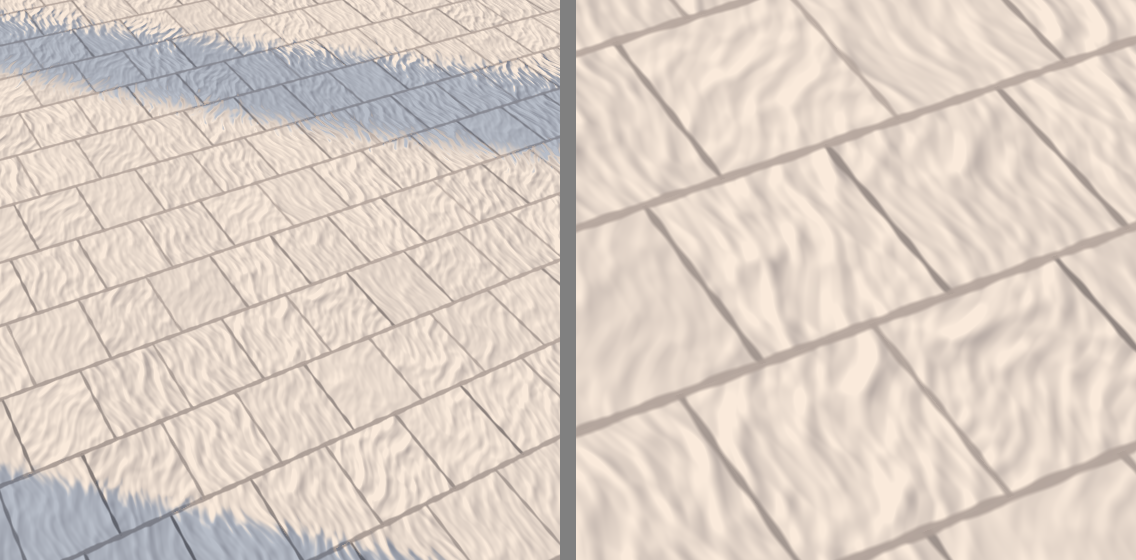
Left, the full canvas; right, a detail of the centre.
Reproduce this texture procedurally as a Shadertoy shader.

```glsl
// Pale paving slabs in staggered rows, seen in perspective, crossed by soft blue shadows.
// The canvas is projected back onto the ground plane; each slab gets its own rippled
// relief from stretched cellular noise, lit from one side.

// Columns: one slab along a row, one row toward the viewer, origin (homogeneous canvas units)
const mat3 GROUND = mat3(0.1434, 0.0624, 0.0333,
                         0.0521, -0.1429, -0.07,
                         0.0039, 0.2878, 1.0);
const float ROW_SHIFT = 0.575;        // stagger between rows, in slabs
const float ROW_JOINT = 0.020;        // half widths, in slabs
const float SIDE_JOINT = 0.013;
const float JOINT_SOFT = 0.016;
const vec2 RIPPLE_SCALE = vec2(9.0, 3.6);
const float RIPPLE_LEAN = 0.4;        // radians from the side joints
const float RIPPLE_TURN = 0.9;        // spread of direction between slabs
const float RIPPLE_GAIN = 1.5;
const float SLAB_VARIATION = 0.16;
const float SHADOW_SOFT = 0.016;
const float SHADOW_RAGGED = 0.06;
const vec3 STONE_DARK = vec3(0.76, 0.71, 0.68);
const vec3 STONE_LIGHT = vec3(0.95, 0.89, 0.835);
const vec3 JOINT_PALE = vec3(0.71, 0.65, 0.615);
const vec3 JOINT_DEEP = vec3(0.47, 0.44, 0.43);
const vec3 SHADOW_TINT = vec3(0.735, 0.81, 0.915);

vec2 hash2(vec2 p) {
    vec3 q = fract(p.xyx * vec3(0.1031, 0.1030, 0.0973));
    q += dot(q, q.yzx + 33.33);
    return fract((q.xx + q.yz) * q.zy);
}

mat2 rotation(float a) {
    return mat2(cos(a), sin(a), -sin(a), cos(a));
}

// Smoothed squared distance to the nearest scattered point
float cellular(vec2 p) {
    vec2 cell = floor(p);
    float sum = 0.0;
    for (int y = -1; y <= 1; y++)
    for (int x = -1; x <= 1; x++) {
        vec2 id = cell + vec2(x, y);
        vec2 d = id + hash2(id) - p;
        sum += exp(-6.0 * dot(d, d));
    }
    return -log(sum + 1e-5) / 6.0;
}

// Wavy stone surface: two layers of cells bent by sines
float relief(vec2 p) {
    p += 0.35 * sin(p.yx * vec2(2.1, 0.9) + vec2(0.0, 1.7));
    return cellular(p) + 0.4 * cellular(p * 2.1 + 7.0);
}

// Coverage of a joint at distance d from its centre line
float joint(float d, float halfWidth, float pixel) {
    float soft = max(JOINT_SOFT, pixel);
    return 1.0 - smoothstep(halfWidth - 0.5 * soft, halfWidth + soft, d);
}

// Shade cast on the ground: a slanting band and a near corner
float shadow(vec2 p) {
    float top = 0.968 - 0.105 * p.x - p.y;
    float bottom = p.y - (0.876 - 0.154 * p.x - 0.05 * p.x * (1.0 - p.x));
    float corner = 0.165 - 0.22 * p.x - p.y;
    float inside = max(min(top, bottom), corner);
    return smoothstep(-SHADOW_SOFT, SHADOW_SOFT, inside);
}

void mainImage(out vec4 fragColor, in vec2 fragCoord) {
    vec2 canvas = fragCoord / iResolution.xy;
    vec3 ray = inverse(GROUND) * vec3(canvas, 1.0);
    vec2 ground = ray.xy / ray.z;
    vec2 pixel = fwidth(ground);

    // Slab identity and position inside the slab
    float row = floor(ground.y);
    vec2 laid = vec2(ground.x - ROW_SHIFT * row, ground.y);
    vec2 slab = vec2(floor(laid.x), row);
    vec2 local = laid - slab;
    vec2 pick = hash2(slab + 40.0);
    vec2 pick2 = hash2(slab + 91.0);

    // Ripples lit across their length
    float turn = RIPPLE_LEAN + RIPPLE_TURN * (pick.x - 0.5);
    vec2 p = rotation(-turn) * (local - 0.5) * RIPPLE_SCALE + 60.0 + 50.0 * pick2;
    vec2 lightStep = vec2(0.2, 0.06);
    float slope = relief(p + lightStep) - relief(p - lightStep);
    float strength = mix(0.45, 1.1, pick.y);

    // Stone tone with broad mottling
    float mottle = sin(local.x * 5.0 + 6.0 * pick.x + 2.0 * sin(local.y * 4.0))
                 * sin(local.y * 6.0 + 6.0 * pick.y);
    float tone = 0.77 + RIPPLE_GAIN * strength * slope
               + SLAB_VARIATION * (pick2.x - 0.5) + 0.05 * mottle;
    vec3 color = mix(STONE_DARK, STONE_LIGHT, clamp(tone, -0.3, 1.15));

    // Joints, slightly worn along their edges and deeper nearby
    vec2 edge = 0.5 - abs(local - 0.5);
    edge += 0.004 * sin(ground.yx * vec2(23.0, 19.0)) + 0.008 * slope;
    float near = smoothstep(0.75, 0.05, canvas.y + 0.2 * canvas.x);
    float sideId = slab.x + floor(local.x + 0.5);
    float wear = hash2(vec2(sideId, row) + 17.0).x;
    float depth = clamp(0.3 + 0.45 * near + 0.5 * (wear - 0.5), 0.0, 1.0);
    float side = joint(edge.x, SIDE_JOINT, pixel.x) * mix(0.65, 1.0, wear);
    float across = joint(edge.y, ROW_JOINT, pixel.y) * 0.9;
    color = mix(color, mix(JOINT_PALE, JOINT_DEEP, depth), side);
    color = mix(color, mix(JOINT_PALE, JOINT_DEEP, 0.3 * near), across);

    // Shadow edges broken up by the relief
    float shade = shadow(canvas + vec2(0.0, SHADOW_RAGGED * slope * strength));
    color *= mix(vec3(1.0), SHADOW_TINT, shade);

    fragColor = vec4(color, 1.0);
}
```
